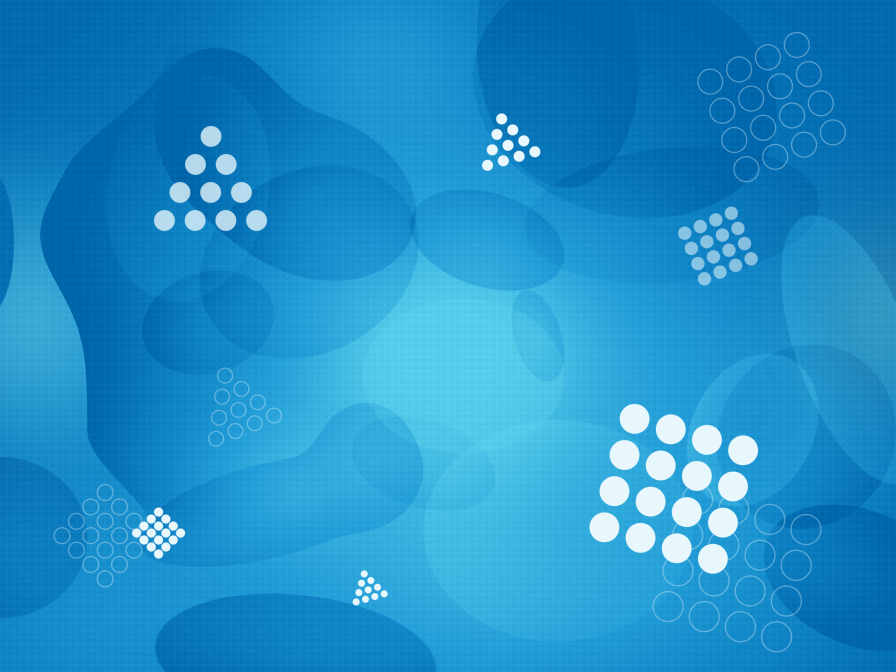
This background is drawn by a WebGL 2 fragment shader. Its source:

```glsl
#version 300 es
precision highp float;
// Blue abstract backdrop: soft glows and translucent blobs add up to one light
// value, which a colour ramp turns into blue. A fine mesh and tilted lattices
// of dots and rings lie on top. Lengths are in canvas heights.

uniform vec2 u_resolution;
out vec4 fragColor;

const vec3 DEEP = vec3(0.0, 0.40, 0.67);
const vec3 MID = vec3(0.05, 0.50, 0.76);
const vec3 LIGHT = vec3(0.13, 0.61, 0.84);
const vec3 BRIGHT = vec3(0.34, 0.80, 0.92);
const vec3 DOT = vec3(0.91, 0.97, 0.99);
const vec3 TEAL_SHIFT = vec3(0.13, 0.07, -0.01);
const float ASPECT = 4.0 / 3.0;
const float MESH_CELLS = 96.0;
const float MESH_STRENGTH = 0.025;
const float RING_WIDTH = 0.0009;
const float RING_ALPHA = 0.38;

float pixel;  // one pixel in canvas heights

float glow(vec2 p, vec2 center, vec2 radius) {
    vec2 q = (p - center) / radius;
    return exp(-dot(q, q));
}

// Approximate signed distance to a tilted ellipse
float blob(vec2 p, vec2 center, vec2 radius, float tilt) {
    float c = cos(tilt), s = sin(tilt);
    vec2 q = mat2(c, -s, s, c) * (p - center);
    return (length(q / radius) - 1.0) * min(radius.x, radius.y);
}

float smoothUnion(float a, float b, float k) {
    float h = max(k - abs(a - b), 0.0) / k;
    return min(a, b) - h * h * k * 0.25;
}

float cover(float d) {
    return smoothstep(0.75 * pixel, -0.75 * pixel, d);
}

// Strongest at the rim, fading towards the inside
float shade(float d, float depth) {
    return cover(d) * exp(min(d, 0.0) / depth);
}

// 4 x 4 lattice spanned by u and v; a triangle keeps its first half
float dots(vec2 p, vec2 origin, vec2 u, vec2 v, float radius, bool triangle, bool ring) {
    mat2 basis = mat2(u, v);
    vec2 cell = clamp(round(inverse(basis) * (p - origin)), 0.0, 3.0);
    if (triangle && cell.x + cell.y > 3.5) return 0.0;
    float d = length(p - origin - basis * cell) - radius;
    return ring ? RING_ALPHA * cover(abs(d) - RING_WIDTH) : cover(d);
}

float glows(vec2 p) {
    return 0.06 + 0.46 * glow(p, vec2(0.67, 0.49), vec2(0.27, 0.22))
        + 0.48 * glow(p, vec2(0.66, 0.44), vec2(0.46, 0.42))
        + 0.30 * glow(p, vec2(0.56, 0.93), vec2(0.19, 0.17))
        + 0.36 * glow(p, vec2(0.75, 0.10), vec2(0.38, 0.20))
        + 0.24 * glow(p, vec2(0.40, 0.28), vec2(0.13, 0.10))
        + 0.26 * glow(p, vec2(0.12, 0.08), vec2(0.28, 0.22))
        + 0.20 * glow(p, vec2(1.12, 0.33), vec2(0.20, 0.25));
}

float blobs(vec2 p) {
    float light = 0.0;
    // Upper left lobes and the sweep beside the centre
    float lobe = smoothUnion(blob(p, vec2(0.46, 0.71), vec2(0.165, 0.12), -0.4),
        blob(p, vec2(0.33, 0.81), vec2(0.10, 0.12), 0.3), 0.06);
    light -= 0.20 * shade(lobe, 0.15);
    light += 0.07 * shade(blob(p, vec2(0.28, 0.72), vec2(0.12, 0.17), -0.2), 0.12);
    light -= 0.12 * shade(blob(p, vec2(0.31, 0.52), vec2(0.10, 0.075), 0.3), 0.08);
    light -= 0.12 * shade(blob(p, vec2(0.46, 0.61), vec2(0.17, 0.135), 0.5), 0.09);
    // Around the centre
    light -= 0.17 * shade(blob(p, vec2(0.725, 0.643), vec2(0.118, 0.07), -0.3), 0.10);
    light += 0.06 * shade(blob(p, vec2(0.69, 0.44), vec2(0.15, 0.115), 0.0), 0.10);
    light -= 0.11 * shade(blob(p, vec2(0.80, 0.50), vec2(0.035, 0.07), 0.3), 0.06);
    // Upper right
    light -= 0.13 * shade(blob(p, vec2(0.93, 0.86), vec2(0.23, 0.18), -0.3), 0.20);
    light -= 0.12 * shade(blob(p, vec2(0.83, 0.92), vec2(0.12, 0.20), 0.1), 0.15);
    light -= 0.08 * shade(blob(p, vec2(1.0, 0.68), vec2(0.22, 0.10), 0.1), 0.12);
    // Lower left and bottom
    float tail = smoothUnion(blob(p, vec2(0.545, 0.31), vec2(0.078, 0.09), 0.0),
        blob(p, vec2(0.40, 0.24), vec2(0.20, 0.07), 0.25), 0.04);
    light -= 0.14 * shade(tail, 0.09);
    light -= 0.06 * shade(blob(p, vec2(0.63, 0.31), vec2(0.11, 0.065), -0.3), 0.08);
    light -= 0.28 * shade(blob(p, vec2(0.44, 0.02), vec2(0.21, 0.095), -0.1), 0.20);
    light -= 0.18 * shade(blob(p, vec2(0.0, 0.20), vec2(0.13, 0.12), 0.0), 0.15);
    light += 0.07 * shade(blob(p, vec2(0.83, 0.21), vec2(0.20, 0.165), 0.0), 0.12);
    // Right side
    light += 0.18 * shade(blob(p, vec2(1.27, 0.48), vec2(0.085, 0.21), 0.35), 0.12);
    light -= 0.13 * shade(blob(p, vec2(1.20, 0.35), vec2(0.13, 0.14), -0.6), 0.15);
    light += 0.17 * shade(blob(p, vec2(1.12, 0.36), vec2(0.09, 0.12), -0.5), 0.09);
    return light - 0.18 * shade(blob(p, vec2(1.28, 0.14), vec2(0.15, 0.10), -0.4), 0.12);
}

void main() {
    vec2 p = gl_FragCoord.xy / u_resolution * vec2(ASPECT, 1.0);
    pixel = 1.0 / u_resolution.y;

    // Wavy strip on the left, bounded by a dark body
    float edge = 0.13 - 0.07 * glow(p, vec2(p.x, 0.65), vec2(1.0, 0.11))
        + 0.12 * smoothstep(0.75, 0.92, p.y) + 0.10 * smoothstep(0.36, 0.20, p.y);
    float body = smoothstep(0.17, 0.27, p.y) * smoothstep(0.95, 0.82, p.y);
    float strip = cover(p.x - edge) * (1.0 - cover(blob(p, vec2(-0.02, 0.64), vec2(0.041, 0.11), 0.0)));
    float stripGlow = strip * glow(p, vec2(0.04, 0.53), vec2(0.16, 0.18));
    float light = glows(p) + blobs(p) + 0.42 * stripGlow - 0.20 * body * shade(edge - p.x, 0.15);

    // Colour ramp, teal tints and mesh
    vec3 color = mix(DEEP, MID, smoothstep(0.0, 0.28, light));
    color = mix(color, LIGHT, smoothstep(0.18, 0.60, light));
    color = mix(color, BRIGHT, smoothstep(0.50, 1.02, light));
    color += TEAL_SHIFT * (0.7 * stripGlow + glow(p, vec2(1.31, 0.53), vec2(0.12, 0.15)));
    vec2 mesh = smoothstep(0.2, 0.5, abs(fract(p * MESH_CELLS) - 0.5));
    color += MESH_STRENGTH * (max(mesh.x, mesh.y) - 0.5);

    // Rings, then faint and solid dots
    float a = dots(p, vec2(0.335, 0.441), vec2(-0.0045, -0.0313), vec2(0.0243, -0.0198), 0.011, true, true);
    a = max(a, dots(p, vec2(1.057, 0.8785), vec2(0.0429, 0.0182), vec2(0.0179, -0.0434), 0.0185, false, true));
    a = max(a, dots(p, vec2(1.038, 0.257), vec2(0.0538, -0.015), vec2(-0.0146, -0.0532), 0.0223, false, true));
    a = max(a, dots(p, vec2(0.1565, 0.267), vec2(0.0214, -0.0214), vec2(-0.0214), 0.0118, false, true));
    a = max(a, 0.78 * dots(p, vec2(0.314, 0.797), vec2(-0.0231, -0.0417), vec2(0.0226, -0.0417), 0.0155, true, false));
    a = max(a, 0.55 * dots(p, vec2(1.019, 0.653), vec2(0.0231, 0.0099), vec2(0.0098, -0.0226), 0.0099, false, false));
    a = max(a, dots(p, vec2(0.7465, 0.823), vec2(-0.007, -0.023), vec2(0.0165, -0.0163), 0.0082, true, false));
    a = max(a, dots(p, vec2(0.542, 0.146), vec2(-0.004, -0.0139), vec2(0.0099, -0.0099), 0.0052, true, false));
    a = max(a, dots(p, vec2(0.9444, 0.3767), vec2(0.0538, -0.0156), vec2(-0.015, -0.0538), 0.0222, false, false));
    a = max(a, dots(p, vec2(0.236, 0.238), vec2(0.0109, -0.0104), vec2(-0.0109, -0.0104), 0.0068, false, false));
    fragColor = vec4(mix(color, DOT, a), 1.0);
}
```
